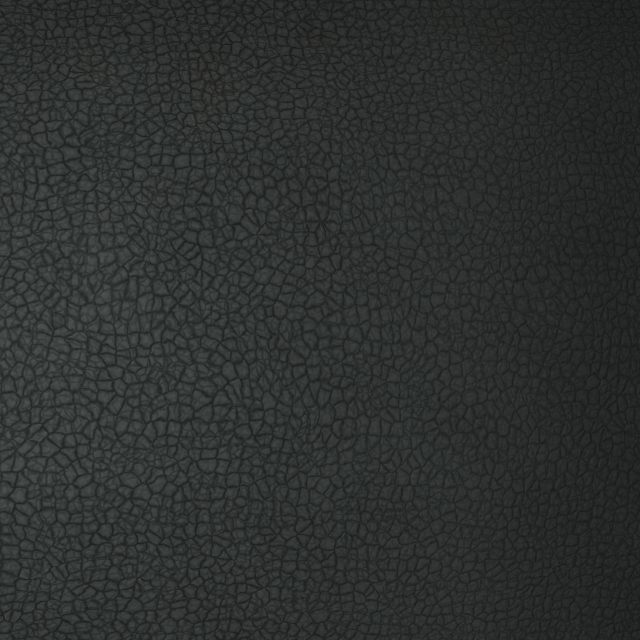
Give the GLSL for this texture, as a Shadertoy shader.

```glsl
// Dark pebbled leather under a soft glow from the left.
// Warped Voronoi cells give the pebbles and creases; the slope of that
// height field adds relief, and gradient noise varies wear, grain and tint.

const vec3 LEATHER_TINT = vec3(0.915, 1.0, 0.97);
const vec3 WARM_TINT = vec3(1.05, 0.975, 0.96);
const vec2 GLOW_CENTER = vec2(0.0, 0.45);
const vec2 LIGHT_STEP = vec2(0.0012, -0.0006);

// Two random values in 0..1 for a lattice point
vec2 hash2(vec2 cell) {
    uvec2 h = uvec2(ivec2(cell)) * uvec2(73857u, 19349u) + 7919u;
    h = (h ^ (h.yx >> 7u)) * 26699u;
    h = (h ^ (h.yx >> 11u)) * 48271u;
    h ^= h >> 15u;
    return vec2(h & 65535u) / 65535.0;
}

float cornerSlope(vec2 cell, vec2 offset) {
    return dot(hash2(cell) * 2.0 - 1.0, offset);
}

// Gradient noise, roughly -0.7..0.7
float gradientNoise(vec2 p) {
    vec2 i = floor(p), f = p - i;
    vec2 u = f * f * f * (f * (f * 6.0 - 15.0) + 10.0);
    vec2 e = vec2(1.0, 0.0);
    float low = mix(cornerSlope(i, f), cornerSlope(i + e, f - e), u.x);
    float high = mix(cornerSlope(i + e.yx, f - e.yx),
                     cornerSlope(i + e.xx, f - e.xx), u.x);
    return mix(low, high, u.y);
}

// Distance to the border between the two nearest Voronoi cells
float cellEdge(vec2 p) {
    vec2 i = floor(p), f = p - i;
    vec2 nearest = vec2(8.0), second = vec2(8.0);
    for (int y = -1; y <= 1; y++) {
        for (int x = -1; x <= 1; x++) {
            vec2 g = vec2(x, y);
            vec2 r = g + 0.08 + 0.84 * hash2(i + g) - f;
            if (dot(r, r) < dot(nearest, nearest)) {
                second = nearest;
                nearest = r;
            } else if (dot(r, r) < dot(second, second)) {
                second = r;
            }
        }
    }
    return dot(0.5 * (nearest + second), normalize(second - nearest));
}

// Stretches the hide: large pebbles at the left middle, small ones above
vec2 hideSpace(vec2 p) {
    float t = p.y - GLOW_CENTER.y;
    vec2 q = vec2(p.x * (44.0 + 8.0 * p.x + 20.0 * t * t),
                  t * (46.0 + 34.0 * t * t));
    vec2 bend = vec2(gradientNoise(p * 7.0), gradientNoise(p * 7.0 + 31.0));
    vec2 ripple = vec2(gradientNoise(q * 1.5 + 57.0), gradientNoise(q * 1.5 + 83.0));
    return q + 1.2 * bend + 0.28 * ripple;
}

// Surface height: 0 in the creases, 1 on the pebbles
float hideHeight(vec2 p, float pixel) {
    vec2 q = hideSpace(p);
    float soft = pixel * 50.0;
    float wear = gradientNoise(q * 0.45 + 11.0);
    float edge = cellEdge(q);
    float pebble = mix(smoothstep(-0.03, 0.14 + 0.5 * soft, edge),
                       smoothstep(0.0, 0.48, edge), 0.3);
    float wrinkle = smoothstep(-0.04, 0.18 + soft, cellEdge(q * 1.6 + 17.0));
    float pebbleDepth = clamp(0.88 + 0.5 * wear, 0.5, 1.0);
    float wrinkleDepth = clamp(0.42 - 0.7 * wear, 0.1, 0.7);
    return mix(1.0, pebble, pebbleDepth) * mix(1.0, wrinkle, wrinkleDepth);
}

// Broad brightness of the sheet, fading toward the right edge
float sheetLight(vec2 p) {
    vec2 d = p - GLOW_CENTER;
    float glow = exp(-3.0 * dot(d, d));
    float falloff = 1.0 - 0.19 * smoothstep(0.65, 1.0, p.x);
    float topShade = 1.0 - 0.08 * smoothstep(0.85, 1.0, p.y);
    return (0.177 + 0.103 * glow) * falloff * topShade;
}

void mainImage(out vec4 fragColor, in vec2 fragCoord) {
    vec2 p = fragCoord / iResolution.xy;
    float pixel = 1.0 / min(iResolution.x, iResolution.y);

    // Creases darken the lit side; relief takes over on the far side
    float farSide = smoothstep(0.3, 0.95, p.x);
    float height = hideHeight(p, pixel);
    float slope = hideHeight(p + LIGHT_STEP, pixel)
                - hideHeight(p - LIGHT_STEP, pixel);
    float crease = mix(0.52, 0.27, farSide) * (1.0 - height);
    float relief = mix(0.14, 0.24, farSide) * slope;

    // Fine grain and slow mottling
    float grain = 0.16 * gradientNoise(p * 190.0) + 0.10 * gradientNoise(p * 95.0);
    float mottle = 0.06 * gradientNoise(p * 9.0 + 5.0);

    float tone = sheetLight(p) * (1.09 - crease + relief + grain + mottle);
    float warmth = smoothstep(0.05, 0.5, gradientNoise(p * 11.0 + 43.0))
                 * smoothstep(0.45, 1.0, p.y);
    vec3 color = tone * LEATHER_TINT * mix(vec3(1.0), WARM_TINT, warmth);
    fragColor = vec4(color, 1.0);
}
```
